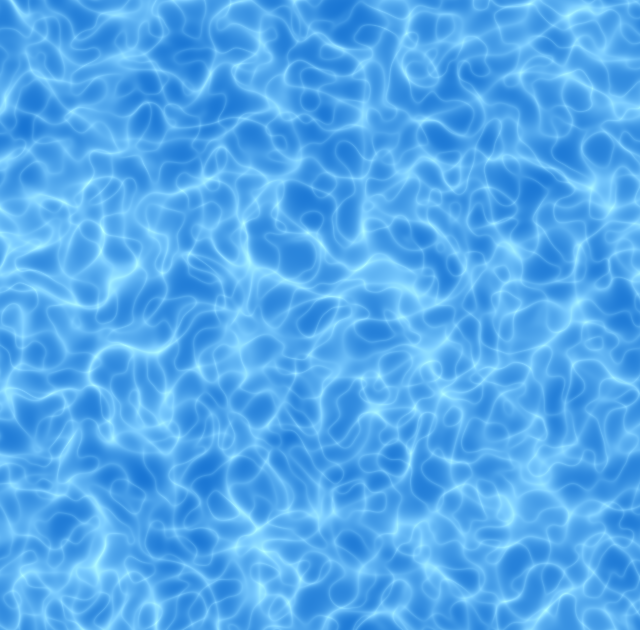
Write a Shadertoy shader that draws this texture.

```glsl
// Sunlit pool water: a web of thin bright caustic lines with soft halos.
// Each layer peaks along the zero contours of a smooth noise field; three
// layers of growing frequency add up, so that crossings glow the brightest.

const vec3  LAYER_SCALE  = vec3(9.5, 15.0, 25.0);   // noise cells per canvas height
const vec3  LAYER_WEIGHT = vec3(0.205, 0.205, 0.14);
const float HALO_FALLOFF = 1.65;  // higher gives thinner lines
const float CREST_SOFT   = 0.05;  // rounds the crest of each line
const float BASE_LIGHT   = 0.11;
const float SWELL_SCALE  = 5.0;
const float SWELL_AMOUNT = 0.025;
const float WARP_SCALE   = 11.0;
const float WARP_AMOUNT  = 0.0045;

// Water colour as a straight ramp over the light level
const vec3 RAMP_START = vec3(0.0, 0.375, 0.785);
const vec3 RAMP_SLOPE = vec3(1.0, 0.88, 0.45);

// Unit gradient with a pseudo-random direction for a lattice point
vec2 latticeGradient(ivec2 cell) {
    uvec2 q = uvec2(cell) * uvec2(1597334677u, 3812015801u);
    uint h = (q.x ^ q.y) * 1597334677u;
    h = (h ^ (h >> 15)) * 2246822519u;
    h ^= h >> 13;
    float angle = 6.28318 * float(h & 65535u) / 65536.0;
    return vec2(cos(angle), sin(angle));
}

float gradientNoise(vec2 p) {
    ivec2 cell = ivec2(floor(p));
    vec2 f = fract(p);
    vec2 blend = f * f * f * (f * (f * 6.0 - 15.0) + 10.0);
    float a = dot(latticeGradient(cell), f);
    float b = dot(latticeGradient(cell + ivec2(1, 0)), f - vec2(1, 0));
    float c = dot(latticeGradient(cell + ivec2(0, 1)), f - vec2(0, 1));
    float d = dot(latticeGradient(cell + ivec2(1, 1)), f - vec2(1, 1));
    return mix(mix(a, b, blend.x), mix(c, d, blend.x), blend.y);
}

// Two turned lattices hide the grid; scaled to a spread of about one
float smoothField(vec2 p) {
    const mat2 TURN = mat2(0.8, 0.6, -0.6, 0.8);
    return 3.5 * (gradientNoise(p) + gradientNoise(TURN * p + vec2(37.4, 91.7)));
}

// Bright line with a wide halo where the field crosses zero
float causticLine(float field) {
    float dist = sqrt(field * field + CREST_SOFT * CREST_SOFT) - CREST_SOFT;
    return exp(-HALO_FALLOFF * dist);
}

void mainImage(out vec4 fragColor, in vec2 fragCoord) {
    vec2 uv = fragCoord / iResolution.y;

    // Gentle bending of the lines
    vec2 warp = vec2(smoothField(uv * WARP_SCALE + 53.0),
                     smoothField(uv * WARP_SCALE + 171.0));
    vec2 p = uv + WARP_AMOUNT * warp;

    // Broad swell plus the caustic layers
    float light = BASE_LIGHT + SWELL_AMOUNT * smoothField(uv * SWELL_SCALE + 7.3);
    for (int i = 0; i < 3; i++) {
        float angle = 0.5 + 1.1 * float(i);
        mat2 turn = mat2(cos(angle), sin(angle), -sin(angle), cos(angle));
        vec2 q = turn * p * LAYER_SCALE[i] + 23.7 * float(i + 1);
        light += LAYER_WEIGHT[i] * causticLine(smoothField(q));
    }

    vec3 water = RAMP_START + RAMP_SLOPE * light;
    fragColor = vec4(clamp(water, 0.0, 1.0), 1.0);
}
```
